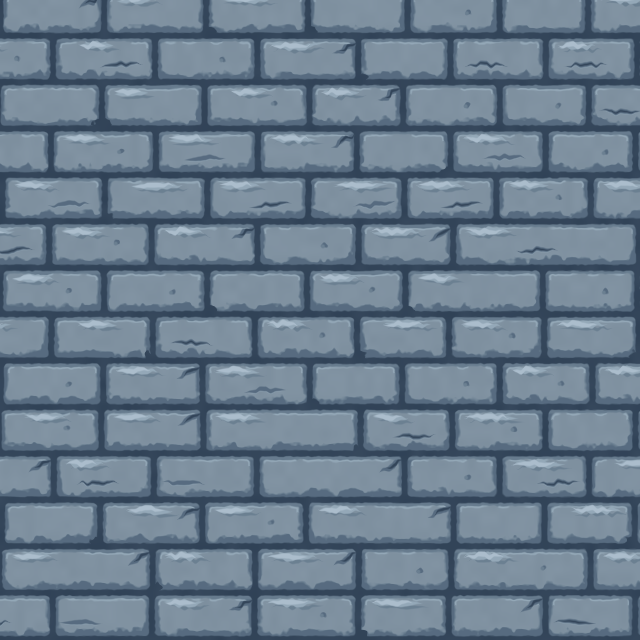
Reproduce this texture procedurally as a Shadertoy shader.

```glsl
// Painted slate-blue brick wall: courses of uneven bricks in running bond.
// Each course is walked joint by joint; every brick is then layered from
// distance shapes: body, ragged bevel, face, glints, gouges and pits.

const float COURSES = 13.79;    // courses up the canvas; one course = 1 unit
const float HALF_GAP = 0.066;   // half the mortar width

const vec3 MORTAR = vec3(0.20, 0.27, 0.35);
const vec3 SHADE  = vec3(0.34, 0.42, 0.50);
const vec3 MID    = vec3(0.42, 0.50, 0.57);
const vec3 FACE   = vec3(0.50, 0.57, 0.63);
const vec3 LIGHT  = vec3(0.58, 0.66, 0.72);
const vec3 GLINT  = vec3(0.67, 0.74, 0.80);

// First joint of each course, and the joint where a long brick begins (99: none)
const float START[14] = float[](-1., 0., 0., -1., 0., 0., -1., 0., -1., 0., -1., 0., -1., 0.);
const float LONG_AT[14] = float[](99., 0., 6., 5., 4., 99., 99., 8., 9., 99., 99., 99., 99., 99.);

float hash(vec2 p) {
    return fract(sin(dot(p, vec2(127.1, 311.7))) * 43758.5453);
}

float noise(vec2 p) {
    vec2 i = floor(p), f = fract(p);
    f = f * f * (3.0 - 2.0 * f);
    return mix(mix(hash(i), hash(i + vec2(1, 0)), f.x),
               mix(hash(i + vec2(0, 1)), hash(i + vec2(1, 1)), f.x), f.y);
}

float fill(float d, float aa) { return 1.0 - smoothstep(-aa, aa, d); }

float roundBox(vec2 p, vec2 halfSize, float radius) {
    vec2 e = abs(p) - halfSize + radius;
    return length(max(e, 0.0)) + min(max(e.x, e.y), 0.0) - radius;
}

// Lens-shaped stroke, tilted by angle and roughened by noise
float stroke(vec2 p, float angle, float halfLength, float thick, float seed) {
    float c = cos(angle), s = sin(angle);
    p = vec2(c * p.x + s * p.y, c * p.y - s * p.x);
    float t = p.x / halfLength;
    float wobble = (noise(vec2(p.x * 9.0, seed)) - 0.5) * 0.09;
    return abs(p.y + wobble) - thick * (1.0 - t * t);
}

// Position of half-brick joint j; spacing tightens to the right
float jointX(float j, float course) {
    return 1.104 * j - 0.108 * max(j - 7.0, 0.0) + 0.12 * (hash(vec2(j, course + 3.0)) - 0.5);
}

// Left and right joints of the brick containing x
vec2 brickSpan(float x, float course) {
    int row = clamp(int(course), 0, 13);
    float j = START[row], longAt = LONG_AT[row], next = j;
    for (int k = 0; k < 9; k++) {
        bool isLong = j == longAt || j == longAt + 9.0;
        next = j + (isLong ? (longAt > 8.5 ? 4.0 : 3.0) : 2.0);
        if (x < jointX(next, course)) break;
        j = next;
    }
    return vec2(jointX(j, course), jointX(next, course));
}

vec3 paintBrick(vec3 ground, vec2 q, vec2 h, vec2 id, float aa) {
    float seed = 40.0 * hash(id);
    float pick = hash(id + 5.3), wear = hash(id + 9.1);
    float fine = noise(q * 13.0 + seed) - 0.5;
    float broad = noise(q * vec2(5.0, 4.0) + seed) - 0.5;

    // Body, with a bite out of a lower corner on worn bricks
    float body = roundBox(q, h, 0.09) + 0.025 * fine;
    vec2 corner = vec2(wear > 0.9 ? -h.x : h.x, -h.y);
    if (wear > 0.82) body = max(body, 0.13 + 0.1 * fine - length(q - corner));

    // Face: ragged along the bottom, steadier at the top
    float rough = mix(0.16, 0.045, smoothstep(-0.3, 0.05, q.y));
    float face = roundBox(q - vec2(0.0, 0.025), h - vec2(0.085, 0.1), 0.08)
               + rough * (broad + 0.6 * fine);
    vec3 col = mix(SHADE, MID, fill(h.y - 0.075 - q.y, 0.03) * 0.8);
    col = mix(col, MID, fill(face - 0.025, aa));
    col = mix(col, FACE + 0.02 * broad, fill(face, aa));

    // Broken light line along the upper lip
    float lip = max(abs(face + 0.01) - 0.018, h.y - 0.2 - q.y);
    col = mix(col, LIGHT, fill(lip, aa) * smoothstep(-0.3, 0.0, broad));

    // Glint with a crease under it
    if (pick > 0.35) {
        float len = 0.35 + 0.2 * hash(id + 2.7);
        vec2 g = q - vec2(-h.x + 0.22 + len + 0.3 * step(0.85, pick), h.y - 0.16);
        col = mix(col, MID, fill(stroke(g + vec2(-0.12, 0.08), 0.0, len, 0.045, seed), aa));
        col = mix(col, LIGHT, fill(stroke(g, 0.0, len, 0.075, seed), aa));
        col = mix(col, GLINT, fill(stroke(g + vec2(0.08, -0.015), 0.0, len * 0.8, 0.055, seed + 4.0), aa));
    }

    // One mark per brick: corner slash, low gouge or small pit
    if (wear < 0.16) {
        vec2 g = q - h + vec2(0.2, 0.19);
        col = mix(col, SHADE, fill(stroke(g, 0.5, 0.3, 0.06, seed), aa));
        col = mix(col, MORTAR, fill(stroke(g - vec2(0.05, 0.03), 0.5, 0.2, 0.03, seed), aa));
    } else if (wear < 0.42) {
        vec2 g = q - vec2(h.x * (pick - 0.5), -0.13);
        float tilt = 0.18 * (pick - 0.3);
        col = mix(col, LIGHT, fill(stroke(g + vec2(0.0, 0.035), tilt, 0.3, 0.025, seed), aa));
        col = mix(col, SHADE, fill(stroke(g, tilt, 0.42, 0.05, seed), aa));
        col = mix(col, MORTAR, fill(stroke(g, tilt, 0.32, 0.02, seed), aa) * step(0.3, wear));
    } else if (wear < 0.75) {
        vec2 g = q - vec2(h.x * 0.35, 0.1 * (pick - 0.3));
        col = mix(col, SHADE, fill(length(g) - 0.055 + 0.05 * fine, aa));
        col = mix(col, MID, fill(length(g + vec2(0.035, 0.02)) - 0.04, aa));
    }
    return mix(ground, col, fill(body, aa));
}

void mainImage(out vec4 fragColor, in vec2 fragCoord) {
    vec2 p = fragCoord / iResolution.y * COURSES;
    float aa = COURSES / iResolution.y;
    float course = floor(p.y - 0.02);
    vec2 span = brickSpan(p.x, course);
    vec2 center = vec2(0.5 * (span.x + span.y), course + 0.52);
    vec2 halfSize = vec2(0.5 * (span.y - span.x), 0.5) - HALF_GAP;

    vec3 ground = MORTAR + 0.025 * (noise(p * 4.0) - 0.5);
    vec2 id = vec2(floor(span.x * 2.0), course);
    fragColor = vec4(paintBrick(ground, p - center, halfSize, id, aa), 1.0);
}
```
